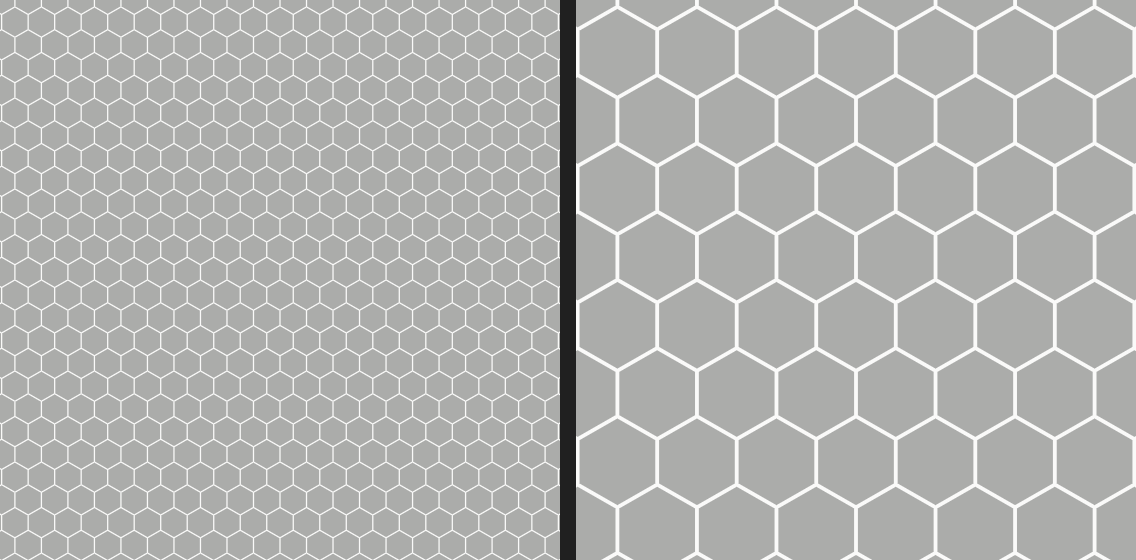
Left: the whole. Right: its middle third, enlarged.
Give the GLSL for this pattern, as a Shadertoy shader.

```glsl
// Distance to the nearest edge of a pointy-top hexagon grid, cell width 1
float hexEdgeDistance(vec2 p) {
    vec2 period = vec2(1.0, sqrt(3.0));
    vec2 a = mod(p + 0.5 * period, period) - 0.5 * period;
    vec2 b = mod(p, period) - 0.5 * period;
    vec2 q = abs(dot(a, a) < dot(b, b) ? a : b);
    return 0.5 - max(q.x, dot(q, 0.5 * period));
}

void mainImage(out vec4 fragColor, in vec2 fragCoord) {
    vec2 uv = fragCoord / iResolution.y;
    float pixel = 1.0 / iResolution.y;

    // Column pitch and row pitch, with one cell centred on the offset
    float columnPitch = 0.04734;
    vec2 cellSize = vec2(columnPitch, 0.04063 * 2.0 / sqrt(3.0));
    float edge = hexEdgeDistance((uv - vec2(0.5, 0.5543)) / cellSize) * columnPitch;

    // Pale grout over flat grey tiles, smoothed across one pixel
    float grout = clamp((0.00114 - edge) / pixel + 0.5, 0.0, 1.0);
    vec3 color = mix(vec3(0.671, 0.675, 0.668), vec3(0.98, 0.98, 0.975), grout);
    fragColor = vec4(color, 1.0);
}
```
